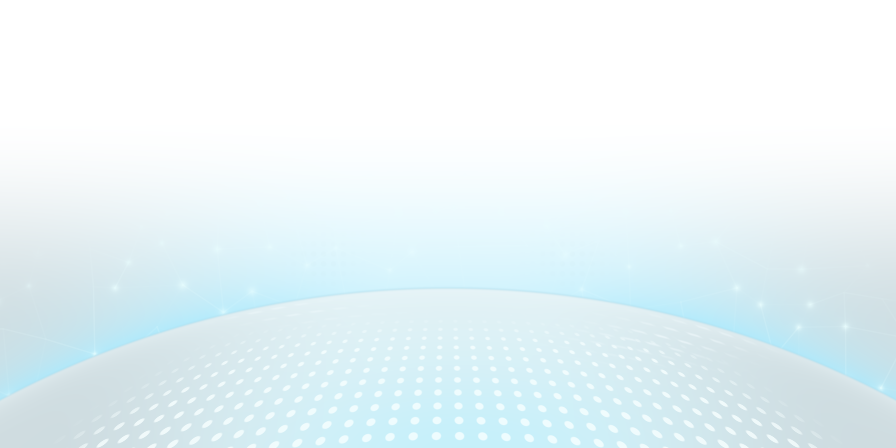
This background is drawn by a WebGL 1 fragment shader. Its source:

```glsl
precision highp float;
// A pale globe rises under a white sky, with a cyan glow along its rim.
// The rim is a circle distance; the globe carries a perspective dot grid,
// and the air above it holds a jittered network of glowing nodes and links.

uniform vec2 u_resolution;

float hash(vec2 p) {
  return fract(sin(dot(p, vec2(127.1, 311.7))) * 4375.85);
}

// Jittered node position inside a grid cell
vec2 nodeAt(vec2 cell) {
  return cell + 0.12 + 0.76 * vec2(hash(cell), hash(cell + 37.0));
}

float segmentDistance(vec2 p, vec2 a, vec2 b) {
  vec2 ab = b - a;
  float t = clamp(dot(p - a, ab) / dot(ab, ab), 0.0, 1.0);
  return length(p - a - ab * t);
}

// Thin links (x) and glowing nodes (y)
vec2 network(vec2 p) {
  vec2 g = p * 10.5 + 20.0;
  vec2 light = vec2(0.0);
  for (int j = -1; j <= 1; j++) {
    for (int i = -1; i <= 1; i++) {
      vec2 cell = floor(g) + vec2(float(i), float(j));
      vec2 node = nodeAt(cell);
      float r = length(g - node);
      float size = mix(0.05, 0.1, hash(cell + 11.0));
      light.y += step(0.3, hash(cell + 5.0))
               * (0.8 * exp(-r * r / (size * size)) + 0.2 * exp(-r * r * 30.0));
      float right = segmentDistance(g, node, nodeAt(cell + vec2(1.0, 0.0)));
      float up = segmentDistance(g, node, nodeAt(cell + vec2(0.0, 1.0)));
      light.x += hash(cell + 19.0) * (1.0 - smoothstep(0.004, 0.03, right));
      light.x += hash(cell + 23.0) * (1.0 - smoothstep(0.004, 0.03, up));
    }
  }
  return min(light, 1.0);
}

// Rows bend with the globe and spread towards the viewer
float globeDots(vec2 p, float pixel) {
  float depth = max(0.357 - p.y - 0.14 * p.x * p.x, 0.0);
  float rowStep = 0.012 + 0.073 * depth;
  vec2 grid = vec2(p.x / (0.027 + 0.075 * depth), log(rowStep) / 0.073);
  float radius = mix(0.17, 0.25, smoothstep(0.05, 0.3, depth));
  float blur = 0.8 * pixel / rowStep;
  float r = length((fract(grid) - 0.5) * vec2(1.25, 1.0));
  float dotMask = 1.0 - smoothstep(radius - blur, radius + blur, r);
  float reach = 0.45 + 2.2 * max(depth - 0.06, 0.0);
  float fade = smoothstep(0.05, 0.13, depth)
             * (1.0 - smoothstep(reach - 0.15, reach + 0.1, abs(p.x)))
             * (1.0 - smoothstep(0.78, 0.95, abs(p.x)));
  return dotMask * fade;
}

// Broken arcs of light on the globe's upper shoulders
float shoulderDashes(vec2 p, float rim) {
  float row = fract(-rim / 0.021);
  float dash = fract(p.x * 19.0 + rim * 30.0);
  float shape = smoothstep(0.3, 0.5, row) * (1.0 - smoothstep(0.5, 0.7, row))
              * smoothstep(0.1, 0.35, dash) * (1.0 - smoothstep(0.6, 0.9, dash));
  vec2 right = (p - vec2(0.5, 0.245)) / vec2(0.18, 0.045);
  vec2 left = (p - vec2(-0.36, 0.305)) / vec2(0.17, 0.025);
  return shape * (exp(-dot(right, right)) + 0.7 * exp(-dot(left, left)));
}

void main() {
  float pixel = 1.0 / u_resolution.y;
  vec2 p = (gl_FragCoord.xy - vec2(0.5 * u_resolution.x, 0.0)) * pixel;
  float side = abs(p.x);
  float rim = length(p - vec2(0.0, -1.768)) - 2.125;

  // Sky: white above, cyan in the middle and grey to the sides
  vec3 haze = mix(vec3(0.835, 0.955, 0.99), vec3(0.82, 0.87, 0.885),
                  smoothstep(0.2, 1.05, side));
  vec3 sky = mix(vec3(1.0), haze, 1.0 - smoothstep(0.25, 0.75, p.y));
  float glow = exp(-max(rim, 0.0) / 0.06) * mix(0.15, 0.8, smoothstep(0.1, 0.65, side));
  sky = mix(sky, vec3(0.66, 0.92, 1.0), glow);

  // Faint halftone patches and the network
  float speck = length(fract(p * 45.0) - 0.5);
  vec2 patchPos = (vec2(side, p.y) - vec2(0.27, 0.42)) / vec2(0.07, 0.05);
  sky -= 0.008 * (1.0 - smoothstep(0.2, 0.35, speck)) * exp(-dot(patchPos, patchPos));
  vec2 net = network(p);
  float netFade = (1.0 - smoothstep(0.1, 0.3, rim)) * mix(0.45, 0.85, smoothstep(0.2, 0.75, side));
  sky = mix(sky, vec3(0.92, 1.0, 1.0), netFade * min(0.2 * net.x + 0.75 * net.y, 1.0));

  // Globe: grey shoulders with a cyan pool of light at the bottom
  vec3 globe = mix(vec3(0.89, 0.945, 0.958), vec3(0.81, 0.86, 0.875),
                   smoothstep(0.15, 0.9, side));
  vec2 pool = (p - vec2(0.04, -0.02)) / vec2(0.5, 0.22);
  globe = mix(globe, vec3(0.76, 0.94, 0.985), 0.9 * exp(-dot(pool, pool)));
  globe = mix(globe, vec3(0.93, 0.97, 0.98), 0.5 * exp(min(rim, 0.0) / 0.025));
  globe = mix(globe, vec3(0.97, 1.0, 1.0), 0.8 * globeDots(p, pixel));
  globe = mix(globe, vec3(0.96, 0.99, 1.0), 0.55 * shoulderDashes(p, rim));

  // Join both along a thin blue rim
  vec3 color = mix(globe, sky, smoothstep(-pixel, pixel, rim));
  float rimLine = exp(-rim * rim / 0.000008);
  color = mix(color, vec3(0.68, 0.86, 0.92), 0.4 * rimLine);
  gl_FragColor = vec4(clamp(color, 0.0, 1.0), 1.0);
}
```
